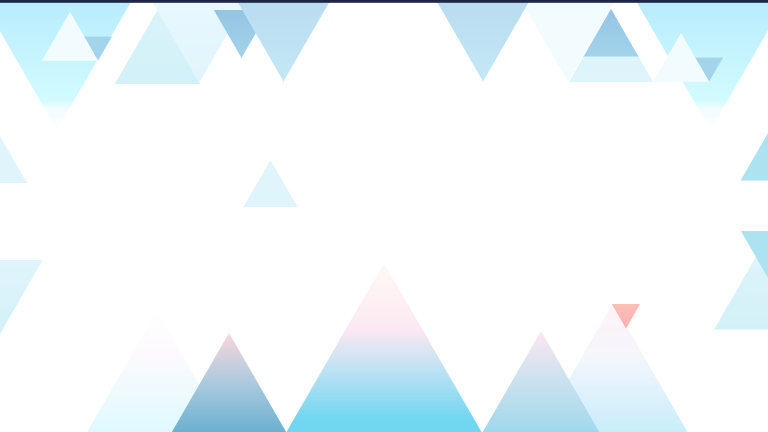
Write a WebGL 2 fragment shader that draws this background.

```glsl
#version 300 es
precision highp float;
// Pale geometric frame: equilateral triangles hang from the top, peek in from
// the sides and rise as misty mountains from the bottom of a white field.
// Each is a distance function filled with a gradient from its apex to its base.

uniform vec2 u_resolution;
out vec4 outColor;

// Layout grid: 432 units tall, y measured down from the top edge
const float GRID_HEIGHT = 432.0;
const float GRID_WIDTH = 768.0;
const float BAR_HEIGHT = 2.8;

const vec3 WHITE = vec3(1.0);
const vec3 NAVY = vec3(0.12, 0.15, 0.27);
const vec3 FROST = vec3(0.95, 0.99, 1.0);
const vec3 ICE = vec3(0.88, 0.96, 0.985);
const vec3 PALE_AQUA = vec3(0.82, 0.945, 0.97);
const vec3 AQUA = vec3(0.67, 0.89, 0.945);
const vec3 SKY = vec3(0.72, 0.925, 0.99);
const vec3 GLOW = vec3(0.82, 0.985, 1.0);
const vec3 MIST_BLUE = vec3(0.72, 0.86, 0.94);
const vec3 SOFT_BLUE = vec3(0.77, 0.91, 0.96);
const vec3 STEEL = vec3(0.58, 0.77, 0.89);
const vec3 STEEL_LIGHT = vec3(0.64, 0.83, 0.92);
const vec3 CREAM = vec3(1.0, 0.98, 0.96);
const vec3 BLUSH = vec3(0.985, 0.91, 0.95);
const vec3 ROSE = vec3(0.97, 0.84, 0.86);
const vec3 CORAL = vec3(0.99, 0.75, 0.71);
const vec3 CYAN = vec3(0.44, 0.84, 0.945);
const vec3 LAGOON = vec3(0.41, 0.69, 0.82);

// Coverage of an equilateral triangle; it points up when baseY > apex.y
float triangle(vec2 p, vec2 apex, float baseY, float pixel) {
    float side = sign(baseY - apex.y);
    float slant = abs(p.x - apex.x) * 0.866 - side * (p.y - apex.y) * 0.5;
    float d = max(slant, side * (p.y - baseY));
    return clamp(0.5 - d / pixel, 0.0, 1.0);
}

// Gradient with three stops, the middle one at position m
vec3 ramp(float t, vec3 a, vec3 b, vec3 c, float m) {
    vec3 first = mix(a, b, clamp(t / m, 0.0, 1.0));
    return mix(first, c, clamp((t - m) / (1.0 - m), 0.0, 1.0));
}

void shade(inout vec3 color, vec2 p, float pixel, vec2 apex, float baseY,
           vec3 atApex, vec3 middle, vec3 atBase, float m) {
    float t = (p.y - apex.y) / (baseY - apex.y);
    vec3 fill = ramp(t, atApex, middle, atBase, m);
    color = mix(color, fill, triangle(p, apex, baseY, pixel));
}

void fade(inout vec3 color, vec2 p, float pixel, vec2 apex, float baseY,
          vec3 atApex, vec3 atBase) {
    shade(color, p, pixel, apex, baseY, atApex, mix(atApex, atBase, 0.5), atBase, 0.5);
}

void drawTop(inout vec3 c, vec2 p, float px) {
    // Corner pendants with a bright fading tip, each with two small companions
    for (int i = 0; i < 2; i++) {
        float right = float(i);
        vec2 tip = vec2(mix(57.0, 710.5, right), 130.0);
        vec3 lower = ramp((130.0 - p.y) / 30.0, WHITE, FROST, GLOW, 0.7);
        vec3 fill = p.y > 100.0 ? lower : mix(SKY, GLOW, p.y / 100.0);
        c = mix(c, fill, triangle(p, tip, -10.0, px));
        vec2 peak = mix(vec2(70.0, 12.0), vec2(681.0, 33.0), right);
        fade(c, p, px, peak + vec2(28.0, 48.8), peak.y + 24.6, STEEL_LIGHT, STEEL_LIGHT);
        fade(c, p, px, peak, peak.y + 48.8, FROST, FROST);
    }
    // Overlapping left group
    fade(c, p, px, vec2(157.5, 10.0), 84.0, ICE, PALE_AQUA);
    fade(c, p, px, vec2(199.0, 83.0), -5.0, ICE, vec3(0.91, 0.975, 1.0));
    float overlap = triangle(p, vec2(157.5, 10.0), 84.0, px);
    c = mix(c, PALE_AQUA, 0.4 * overlap);
    fade(c, p, px, vec2(241.5, 58.0), 10.0, STEEL_LIGHT, STEEL);
    // Overlapping right group
    fade(c, p, px, vec2(568.0, 82.0), -5.0, FROST, FROST);
    fade(c, p, px, vec2(611.0, 9.0), 82.0, PALE_AQUA, ICE);
    fade(c, p, px, vec2(611.0, 9.0), 56.5, STEEL, STEEL_LIGHT);
    // Twin blue pendants
    for (int i = 0; i < 2; i++)
        fade(c, p, px, vec2(283.5 + 199.5 * float(i), 81.5), -5.0, SOFT_BLUE, MIST_BLUE);
}

void drawSides(inout vec3 c, vec2 p, float px) {
    fade(c, p, px, vec2(0.0, 136.0), 183.0, ICE, ICE);
    fade(c, p, px, vec2(0.0, 334.0), 260.0, PALE_AQUA, ICE);
    fade(c, p, px, vec2(GRID_WIDTH, 133.0), 180.5, AQUA, AQUA);
    fade(c, p, px, vec2(GRID_WIDTH, 236.0), 329.5, ICE, PALE_AQUA);
    fade(c, p, px, vec2(GRID_WIDTH, 278.0), 231.0, AQUA, AQUA);
    fade(c, p, px, vec2(270.5, 160.0), 207.0, ICE, ICE);
}

void drawMountains(inout vec3 c, vec2 p, float px) {
    float ground = GRID_HEIGHT + 2.0;
    shade(c, p, px, vec2(157.0, 311.0), ground, WHITE, vec3(0.99, 0.98, 0.995), vec3(0.87, 0.98, 1.0), 0.35);
    shade(c, p, px, vec2(613.0, 303.0), ground, vec3(1.0, 0.95, 0.96), vec3(0.96, 0.965, 0.99), vec3(0.78, 0.93, 0.98), 0.4);
    shade(c, p, px, vec2(229.0, 333.0), ground, ROSE, vec3(0.67, 0.79, 0.87), LAGOON, 0.5);
    shade(c, p, px, vec2(541.0, 331.0), ground, BLUSH, vec3(0.79, 0.88, 0.935), vec3(0.62, 0.85, 0.925), 0.5);
    vec3 slope = ramp((p.y - 330.0) / 90.0, BLUSH, vec3(0.74, 0.885, 0.955), CYAN, 0.45);
    vec3 summit = mix(CREAM, BLUSH, clamp((p.y - 263.0) / 67.0, 0.0, 1.0));
    c = mix(c, p.y < 330.0 ? summit : slope, triangle(p, vec2(384.0, 263.0), ground, px));
    fade(c, p, px, vec2(626.0, 328.5), 304.0, vec3(0.98, 0.69, 0.7), CORAL);
}

void main() {
    float pixel = GRID_HEIGHT / u_resolution.y;
    vec2 p = gl_FragCoord.xy / u_resolution * vec2(GRID_WIDTH, GRID_HEIGHT);
    p.y = GRID_HEIGHT - p.y;
    vec3 color = WHITE;
    drawTop(color, p, pixel);
    drawSides(color, p, pixel);
    drawMountains(color, p, pixel);
    color = mix(color, NAVY, clamp(0.5 - (p.y - BAR_HEIGHT) / pixel, 0.0, 1.0));
    outColor = vec4(color, 1.0);
}
```
